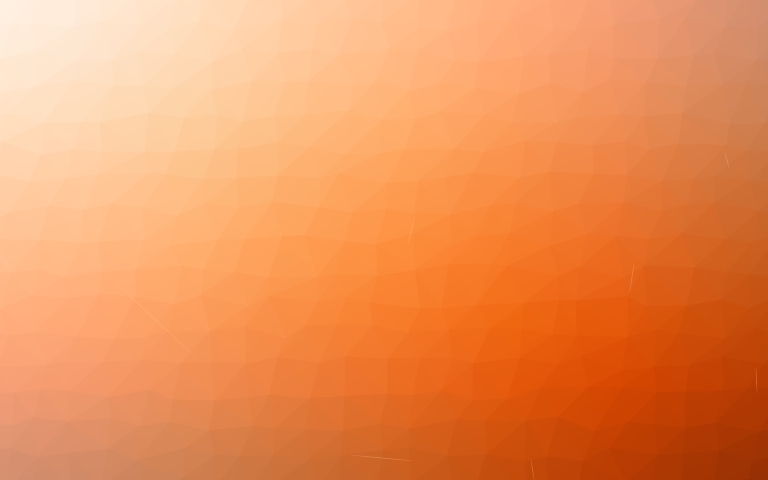
Reproduce this background procedurally as a Shadertoy shader.

```glsl
// Low-poly triangle mesh shaded from cream at upper left to burnt orange at lower right.

const float ASPECT = 1.6;
const vec2 CELL = vec2(0.071, 0.064);
const vec2 GRID_OFFSET = vec2(0.01, 0.052);
const vec2 JITTER = vec2(0.60, 0.50);
const float FACET_FLATNESS = 0.75;
const vec3 GLINT_COLOR = vec3(1.0, 0.80, 0.56);

const vec3 ORANGES[9] = vec3[9](
    vec3(1.00, 0.96, 0.92), vec3(0.996, 0.90, 0.81), vec3(0.99, 0.816, 0.635),
    vec3(0.99, 0.68, 0.42), vec3(0.99, 0.553, 0.235), vec3(0.945, 0.41, 0.075),
    vec3(0.85, 0.282, 0.004), vec3(0.65, 0.21, 0.012), vec3(0.50, 0.153, 0.016));

// Thin bright seams, each stored as start.xy, end.xy
const vec4 GLINTS[7] = vec4[7](
    vec4(0.865, 0.552, 0.850, 0.490), vec4(1.321, 0.452, 1.312, 0.392),
    vec4(0.229, 0.421, 0.408, 0.256), vec4(1.510, 0.683, 1.519, 0.650),
    vec4(0.729, 0.052, 0.858, 0.040), vec4(1.106, 0.042, 1.113, 0.000),
    vec4(1.575, 0.233, 1.577, 0.183));

const mat3 RGB_TO_XYZ = mat3(
    0.4124, 0.2126, 0.0193, 0.3576, 0.7152, 0.1192, 0.1805, 0.0722, 0.9505);

// Perceptual mixing space: cube roots of XYZ
vec3 toPerceptual(vec3 rgb) {
    vec3 linearRgb = pow((rgb + 0.055) / 1.055, vec3(2.4));
    return pow(RGB_TO_XYZ * linearRgb, vec3(1.0 / 3.0));
}

vec3 fromPerceptual(vec3 c) {
    vec3 linearRgb = max(inverse(RGB_TO_XYZ) * (c * c * c), 0.0);
    vec3 srgb = 1.055 * pow(linearRgb, vec3(1.0 / 2.4)) - 0.055;
    return clamp(srgb, 0.0, 1.0);
}

vec3 ramp(float t) {
    float s = clamp(t, 0.0, 0.999) * 8.0;
    int i = int(s);
    return mix(toPerceptual(ORANGES[i]), toPerceptual(ORANGES[i + 1]), fract(s));
}

// Average of one ramp running rightward and one running downward
vec3 gradient(vec2 p) {
    vec2 t = 0.03 + 0.90 * vec2(p.x / ASPECT, 1.0 - p.y);
    return fromPerceptual(0.5 * (ramp(t.x) + ramp(t.y)));
}

vec2 hash22(vec2 p) {
    vec3 q = fract(p.xyx * vec3(0.1031, 0.1030, 0.0973));
    q += dot(q, q.yzx + 33.33);
    return fract((q.xx + q.yz) * q.zy);
}

vec2 meshVertex(vec2 id) {
    return GRID_OFFSET + CELL * (id + JITTER * (hash22(id + 17.0) - 0.5));
}

// Signed distance to a line, positive on its left
float edgeSide(vec2 p, vec2 a, vec2 b) {
    vec2 e = normalize(b - a);
    return e.x * (p.y - a.y) - e.y * (p.x - a.x);
}

// Coverage-weighted centroid in xy, coverage in z
vec3 triangleSample(vec2 p, vec2 a, vec2 b, vec2 c, float pixel) {
    float inside = min(edgeSide(p, a, b), min(edgeSide(p, b, c), edgeSide(p, c, a)));
    float coverage = clamp(0.5 + inside / pixel, 0.0, 1.0);
    return coverage * vec3((a + b + c) / 3.0, 1.0);
}

// Each cell is split along its shorter diagonal
vec3 cellSample(vec2 p, vec2 id, float pixel) {
    vec2 a = meshVertex(id);
    vec2 b = meshVertex(id + vec2(1.0, 0.0));
    vec2 c = meshVertex(id + vec2(1.0, 1.0));
    vec2 d = meshVertex(id + vec2(0.0, 1.0));
    if (distance(a, c) < distance(b, d))
        return triangleSample(p, a, b, c, pixel) + triangleSample(p, a, c, d, pixel);
    return triangleSample(p, a, b, d, pixel) + triangleSample(p, b, c, d, pixel);
}

vec2 facetCentroid(vec2 p, float pixel) {
    vec2 home = floor((p - GRID_OFFSET) / CELL);
    vec3 sum = vec3(p, 1.0) * 0.001;
    for (int y = -1; y <= 1; y++)
        for (int x = -1; x <= 1; x++)
            sum += cellSample(p, home + vec2(x, y), pixel);
    return sum.xy / sum.z;
}

// Hairline that fades towards both ends
float glint(vec2 p, vec2 a, vec2 b, float pixel) {
    vec2 ab = b - a;
    float t = clamp(dot(p - a, ab) / dot(ab, ab), 0.0, 1.0);
    float line = clamp(0.5 + (0.0007 - length(p - a - ab * t)) / pixel, 0.0, 1.0);
    return line * (0.3 + 2.8 * t * (1.0 - t));
}

void mainImage(out vec4 fragColor, in vec2 fragCoord) {
    vec2 p = fragCoord / iResolution.xy * vec2(ASPECT, 1.0);
    float pixel = 1.0 / iResolution.y;

    // Faceted gradient
    vec3 color = gradient(mix(p, facetCentroid(p, pixel), FACET_FLATNESS));

    // Seams
    for (int i = 0; i < 7; i++)
        color = mix(color, GLINT_COLOR, 0.35 * glint(p, GLINTS[i].xy, GLINTS[i].zw, pixel));

    fragColor = vec4(color, 1.0);
}
```
